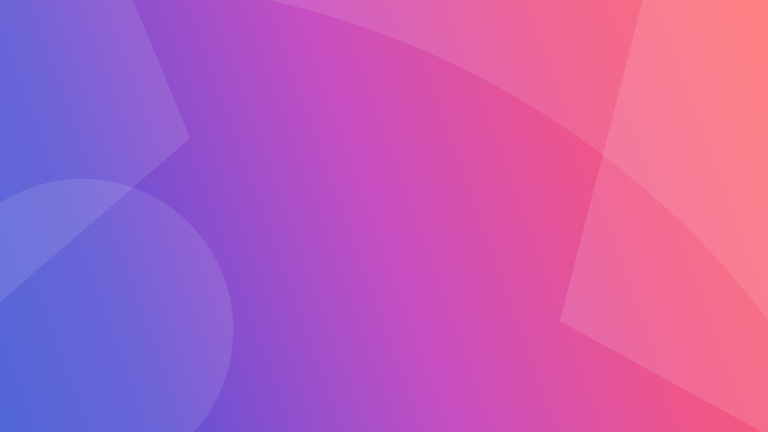
Reproduce this background procedurally as a Shadertoy shader.

```glsl
// A tilted blue-violet-pink-salmon gradient under four translucent white panes:
// a disc, the outside of a huge disc, and two wedges, all from signed distances.
// Lengths are in canvas heights, with the origin at the lower left.

const float GRADIENT_ANGLE = 0.349;   // radians above horizontal
const int STOP_COUNT = 6;
const float STOP_AT[STOP_COUNT] = float[](0.0, 0.17, 0.28, 0.50, 0.75, 1.0);
const vec3 STOP_COLOR[STOP_COUNT] = vec3[](
    vec3(0.243, 0.337, 0.827),   // blue
    vec3(0.353, 0.325, 0.824),   // indigo
    vec3(0.510, 0.314, 0.812),   // violet
    vec3(0.784, 0.310, 0.757),   // magenta
    vec3(0.933, 0.333, 0.541),   // rose
    vec3(1.000, 0.384, 0.376));  // salmon

const vec2 DISC_CENTER = vec2(0.190, 0.236);
const float DISC_RADIUS = 0.350;
const vec2 ARC_CENTER = vec2(0.186, -0.953);
const float ARC_RADIUS = 2.001;

// Each wedge has an apex and one point on each of its two edges.
const vec2 LEFT_APEX = vec2(0.440, 0.680);
const vec2 LEFT_TOP = vec2(0.308, 1.0);
const vec2 LEFT_LOW = vec2(0.0, 0.301);
const vec2 RIGHT_APEX = vec2(1.296, 0.257);
const vec2 RIGHT_TOP = vec2(1.488, 1.0);
const vec2 RIGHT_LOW = vec2(1.764, 0.0);

const float PANE_ALPHA = 0.10;
const float RIGHT_ALPHA = 0.12;

// Signed distance to the line from a to b, negative on its left side
float lineDistance(vec2 p, vec2 a, vec2 b) {
    vec2 d = normalize(b - a);
    return dot(p - a, vec2(d.y, -d.x));
}

// Convex wedge lying left of the path first -> apex -> last
float wedgeDistance(vec2 p, vec2 first, vec2 apex, vec2 last) {
    return max(lineDistance(p, first, apex), lineDistance(p, apex, last));
}

float discDistance(vec2 p, vec2 center, float radius) {
    return length(p - center) - radius;
}

vec3 gradientColor(float t) {
    vec3 color = STOP_COLOR[0];
    for (int i = 1; i < STOP_COUNT; i++) {
        float k = (t - STOP_AT[i - 1]) / (STOP_AT[i] - STOP_AT[i - 1]);
        color = mix(color, STOP_COLOR[i], clamp(k, 0.0, 1.0));
    }
    return color;
}

// Lay a white pane over the colour, with an edge one pixel wide
vec3 addPane(vec3 color, float dist, float alpha) {
    float coverage = clamp(0.5 - dist * iResolution.y, 0.0, 1.0);
    return mix(color, vec3(1.0), alpha * coverage);
}

void mainImage(out vec4 fragColor, in vec2 fragCoord) {
    vec2 p = fragCoord / iResolution.y;
    vec2 size = vec2(iResolution.x / iResolution.y, 1.0);

    // Background: the gradient runs from corner to corner
    vec2 axis = vec2(cos(GRADIENT_ANGLE), sin(GRADIENT_ANGLE));
    vec3 color = gradientColor(dot(p, axis) / dot(size, axis));

    // Panes
    color = addPane(color, wedgeDistance(p, LEFT_LOW, LEFT_APEX, LEFT_TOP), PANE_ALPHA);
    color = addPane(color, discDistance(p, DISC_CENTER, DISC_RADIUS), PANE_ALPHA);
    color = addPane(color, -discDistance(p, ARC_CENTER, ARC_RADIUS), PANE_ALPHA);
    color = addPane(color, wedgeDistance(p, RIGHT_TOP, RIGHT_APEX, RIGHT_LOW), RIGHT_ALPHA);

    fragColor = vec4(color, 1.0);
}
```
